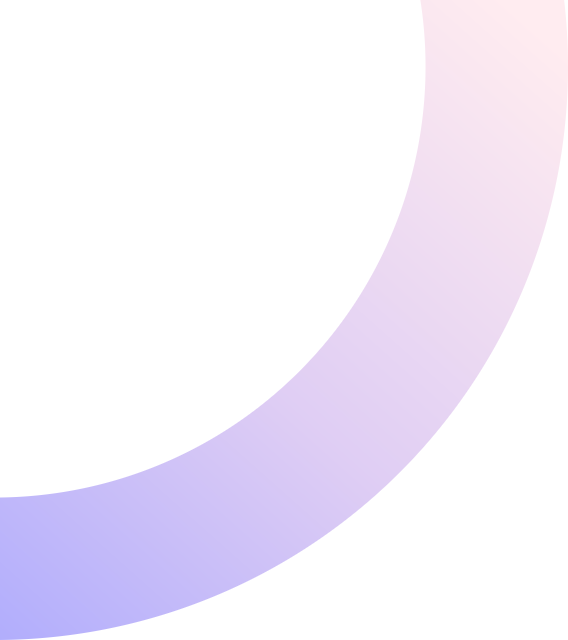
Reproduce this background procedurally as a Shadertoy shader.

```glsl
// A broad pastel ring sweeping from violet at lower left to blush at upper right, on white.

const vec3 WHITE  = vec3(1.0);
const vec3 VIOLET = vec3(0.695, 0.680, 0.990);
const vec3 LILAC  = vec3(0.875, 0.806, 0.956);
const vec3 BLUSH  = vec3(1.000, 0.925, 0.940);

// Signed distance to a ring, negative inside the band
float ringDistance(vec2 p, vec2 center, float innerRadius, float outerRadius) {
    float middle = 0.5 * (innerRadius + outerRadius);
    float halfWidth = 0.5 * (outerRadius - innerRadius);
    return abs(length(p - center) - middle) - halfWidth;
}

// Coverage of a shape with an edge one pixel wide
float coverage(float dist, float pixel) {
    return clamp(0.5 - dist / pixel, 0.0, 1.0);
}

// Three-stop colour ramp
vec3 pastelRamp(float t) {
    const float lilacStop = 0.43;
    const float blushStop = 0.95;
    vec3 color = mix(VIOLET, LILAC, clamp(t / lilacStop, 0.0, 1.0));
    return mix(color, BLUSH, clamp((t - lilacStop) / (blushStop - lilacStop), 0.0, 1.0));
}

void mainImage(out vec4 fragColor, in vec2 fragCoord) {
    // Canvas height is one unit
    float pixel = 1.0 / iResolution.y;
    vec2 p = fragCoord * pixel;
    vec2 corner = vec2(iResolution.x * pixel, 1.0);

    // Gradient along the rising diagonal
    float t = dot(p, corner) / dot(corner, corner);

    // Ring touching the bottom and right sides
    float outerRadius = 0.8958;
    float innerRadius = 0.6732;
    vec2 center = vec2(corner.x - outerRadius, outerRadius);
    float dist = ringDistance(p, center, innerRadius, outerRadius);

    fragColor = vec4(mix(WHITE, pastelRamp(t), coverage(dist, pixel)), 1.0);
}
```
